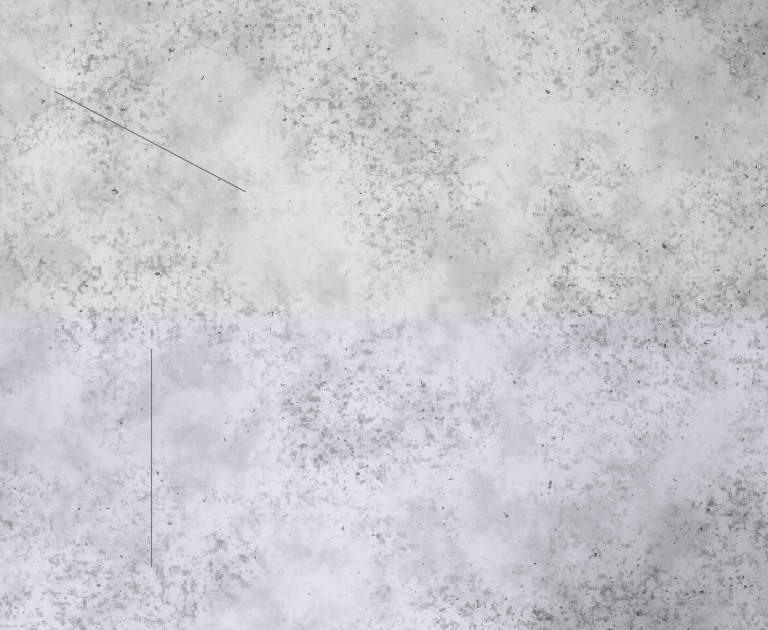
Give the GLSL for this texture, as a Shadertoy shader.

```glsl
float hash(vec2 p) {
    vec3 q = fract(p.xyx * vec3(0.1031, 0.1030, 0.0973));
    q += dot(q, q.yzx + 33.33);
    return fract((q.x + q.y) * q.z);
}

float noise(vec2 p) {
    vec2 cell = floor(p), f = fract(p);
    f = f * f * (3.0 - 2.0 * f);
    return mix(mix(hash(cell), hash(cell + vec2(1, 0)), f.x),
               mix(hash(cell + vec2(0, 1)), hash(cell + vec2(1, 1)), f.x), f.y);
}

float fbm(vec2 p, float gain) {
    float sum = 0.0, amp = 1.0, total = 0.0;
    for (int i = 0; i < 5; i++) {
        sum += amp * noise(p);
        total += amp;
        p = mat2(1.6, 1.2, -1.2, 1.6) * p + 17.3;
        amp *= gain;
    }
    return sum / total;
}

// Ragged dark holes, at most one per grid cell
float pits(vec2 p, float scale, float density, float px) {
    vec2 warped = p * scale + 0.3 * vec2(noise(p * 230.0), noise(p * 230.0 + 50.0));
    vec2 cell = floor(warped);
    float chance = hash(cell + scale);
    vec2 centre = 0.3 + 0.4 * vec2(hash(cell + 11.7), hash(cell + 47.1));
    vec2 d = fract(warped) - centre;
    d.x *= 0.7 + 0.8 * hash(cell + 5.3);
    float radius = mix(0.06, 0.18, pow(hash(cell + 83.9), 2.0));
    float soft = px * scale * 0.8;
    float shape = 1.0 - smoothstep(radius - soft, radius + soft, length(d));
    return shape * step(chance, density) * (0.35 + 0.65 * hash(cell + 29.0));
}

float segment(vec2 p, vec2 a, vec2 b) {
    vec2 pa = p - a, ba = b - a;
    return length(pa - ba * clamp(dot(pa, ba) / dot(ba, ba), 0.0, 1.0));
}

void mainImage(out vec4 fragColor, in vec2 fragCoord) {
    vec2 p = fragCoord / iResolution.y;
    float px = 1.0 / iResolution.y;
    float across = fragCoord.x / iResolution.x;

    // Broad clouds and rough mottling
    float cloud = fbm(p * 3.2 + 4.0, 0.55);
    float mottle = fbm(p * 17.0 + 31.0, 0.7);
    float tone = 0.895 - 0.065 * smoothstep(0.3, 0.72, cloud);
    tone -= 0.075 * smoothstep(0.38, 0.72, mottle);

    // Shading towards the right side and its corners
    float corner = smoothstep(0.55, 1.0, across) * smoothstep(0.1, 0.5, abs(p.y - 0.55));
    tone -= 0.065 * smoothstep(0.35, 1.0, across) + 0.10 * corner * (0.5 + cloud);
    tone -= 0.012 * (1.0 - smoothstep(0.0, 0.1, across));

    // Fine grain gathered in soft worn patches
    float worn = smoothstep(0.36, 0.7, fbm(p * 6.0 + 70.0, 0.65) + 0.06 * across);
    float grain = fbm(p * 120.0, 0.75);
    float flecks = noise(p * 170.0 + 9.0) * 0.6 + noise(p * 75.0 + 60.0) * 0.4;
    tone -= 0.12 * worn * smoothstep(0.46, 0.72, grain);
    tone -= 0.13 * worn * smoothstep(0.62, 0.88, flecks);
    tone -= 0.03 * smoothstep(0.5, 0.75, grain);

    // Pits, denser in the worn patches and to the right
    float density = (0.02 + 0.22 * worn) * (0.35 + across);
    float holes = max(pits(p, 45.0, density * 0.2, px), pits(p + 3.7, 90.0, density, px));
    tone -= 0.38 * holes;

    // Neutral upper half, lavender lower half
    vec3 tint = mix(vec3(0.995, 0.995, 1.036), vec3(0.997, 1.004, 1.005),
                    smoothstep(0.497, 0.503, p.y));
    vec3 color = tone * tint;

    // Two hairline scratches
    float scratch = min(segment(p, vec2(0.087, 0.855), vec2(0.389, 0.696)),
                        segment(p, vec2(0.2405, 0.445), vec2(0.2405, 0.101)));
    float ink = 1.0 - smoothstep(0.0008 - 0.5 * px, 0.0008 + 0.7 * px, scratch);
    color = mix(color, vec3(0.42, 0.42, 0.44), 0.85 * ink);

    fragColor = vec4(clamp(color, 0.0, 1.0), 1.0);
}
```
